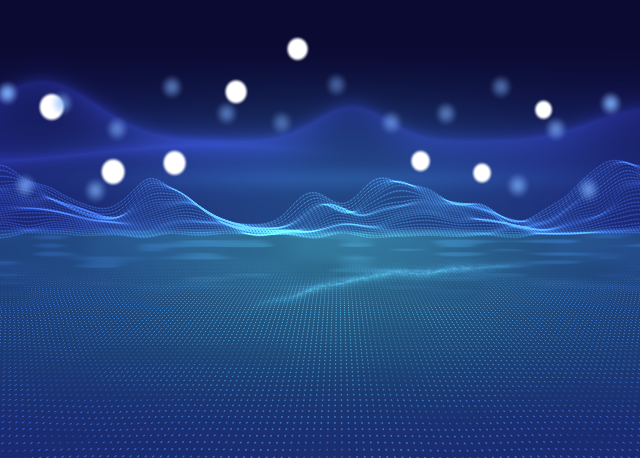
Give the GLSL for this background, as a Shadertoy shader.

```glsl
// A night-blue digital landscape: a perspective floor of dots, hills woven
// from fine strands, soft light waves in the sky and out-of-focus lights.
// Everything is laid out in canvas heights, x from 0 to 1.4, y from 0 to 1.

const float WIDTH = 1.4;
const float HORIZON = 0.495;
const float VANISH_Y = 0.72;
const float CENTRE_X = 0.74;
const vec2 DOT_GRID = vec2(0.023, 0.032);
const float DOT_RADIUS = 0.0021;
const int STRANDS = 28;
const vec3 SKY_TOP = vec3(0.04, 0.04, 0.20);
const vec3 SKY_SIDE = vec3(0.10, 0.13, 0.44);
const vec3 SKY_CENTRE = vec3(0.13, 0.27, 0.51);
const vec3 FLOOR_FAR = vec3(0.17, 0.41, 0.54);
const vec3 FLOOR_MID = vec3(0.11, 0.28, 0.46);
const vec3 FLOOR_NEAR = vec3(0.10, 0.18, 0.44);
const vec3 WAVE_BLUE = vec3(0.16, 0.20, 0.56);
const vec3 CYAN = vec3(0.38, 0.80, 0.86);
const vec3 BLUE = vec3(0.26, 0.48, 0.92);
const vec3 PALE_LIGHT = vec3(0.50, 0.70, 1.00);

float hash(vec2 p) {
    vec3 q = fract(vec3(p.xyx) * 0.1031);
    q += dot(q, q.yzx + 33.33);
    return fract((q.x + q.y) * q.z);
}

float noise(vec2 p) {
    vec2 i = floor(p), f = fract(p);
    f = f * f * (3.0 - 2.0 * f);
    return mix(mix(hash(i), hash(i + vec2(1, 0)), f.x),
               mix(hash(i + vec2(0, 1)), hash(i + vec2(1, 1)), f.x), f.y);
}

float bump(float x, float centre, float width) {
    float d = (x - centre) / width;
    return exp(-d * d);
}

// Height of the hills above the horizon
float ridge(float x) {
    return 0.12 * bump(x, 0.02, 0.17) + 0.105 * bump(x, 0.37, 0.09)
         + 0.07 * bump(x, 0.70, 0.055) + 0.10 * bump(x, 0.87, 0.10)
         + 0.05 * bump(x, 1.03, 0.09) + 0.17 * bump(x, 1.37, 0.125);
}

vec3 sky(vec2 p, float middle) {
    vec3 low = mix(SKY_SIDE, SKY_CENTRE, middle);
    vec3 col = mix(low, SKY_TOP, smoothstep(0.56, 0.92, p.y));
    float crest = 0.69 + 0.13 * bump(p.x, 0.09, 0.17)
                + 0.075 * bump(p.x, 0.77, 0.11) + 0.07 * bump(p.x, 1.42, 0.17);
    float d = p.y - crest;
    float veil = d > 0.0 ? exp(-d / 0.016) : exp(d / 0.06);
    col += WAVE_BLUE * veil * (0.25 + 0.25 * noise(p * vec2(4.0, 9.0)));
    float band = p.y - 0.665 - 0.018 * sin(p.x * 6.0 - 1.2);
    col += WAVE_BLUE * 0.35 * exp(-abs(band) / 0.018) * (1.0 - smoothstep(0.2, 0.9, p.x));
    return col + vec3(0.03, 0.07, 0.10) * bump(p.y, 0.61, 0.025) * middle;
}

vec3 ground(vec2 p, float middle, float px) {
    float far = smoothstep(0.12, HORIZON, p.y);
    vec3 col = mix(FLOOR_NEAR, FLOOR_MID, smoothstep(0.0, 0.3, p.y));
    col = mix(col, FLOOR_FAR, far * middle);
    col = mix(col, SKY_SIDE, 0.35 * (1.0 - middle));
    // Dots on a plane that recedes to the vanishing point
    float depth = VANISH_Y - p.y + 0.006 * (noise(p * vec2(5.0, 12.0)) - 0.5);
    vec2 cell = vec2((p.x - CENTRE_X) / depth, 1.0 / depth) / DOT_GRID;
    vec2 gap = DOT_GRID * vec2(depth, depth * depth);
    float radius = DOT_RADIUS * depth / VANISH_Y;
    float d = length((fract(cell) - 0.5) * gap);
    float dots = 1.0 - smoothstep(radius - 0.6 * px, radius + 0.6 * px, d);
    float coverage = min(3.14 * radius * radius / (gap.x * gap.y), 0.3);
    dots = mix(coverage, dots, smoothstep(1.0, 2.6, gap.y / px));
    float patches = smoothstep(0.2, 0.6, noise(p * vec2(7.0, 22.0)));
    vec3 ink = mix(BLUE, CYAN, middle * 0.8);
    col += ink * dots * mix(0.3, 0.62, patches) * (0.6 + 0.4 * far);
    // Crest that sweeps across the plain
    float crest = 0.43 - 0.13 * exp(-4.0 * (p.x - 0.5)) + 0.012 * (noise(p.xx * 14.0) - 0.5);
    float span = smoothstep(0.5, 0.72, p.x) * (1.0 - smoothstep(0.95, 1.22, p.x));
    float grain = 0.5 + 0.5 * noise(p * vec2(160.0, 260.0));
    col += CYAN * span * grain * 0.4 * exp(-abs(p.y - crest) / 0.007);
    // Flat ripples near the horizon
    float ripple = smoothstep(0.5, 0.9, noise(p * vec2(9.0, 110.0)));
    return col + ink * ripple * 0.16 * smoothstep(0.32, 0.48, p.y);
}

vec3 hills(vec2 p, float middle, float px) {
    float glow = 0.0, width = max(0.0011, 0.7 * px);
    for (int i = 0; i < STRANDS; i++) {
        float t = (float(i) + 0.5) / float(STRANDS);
        float h = ridge(p.x + 0.10 * (t - 0.8)) * t;
        float rough = noise(vec2(p.x * 16.0, t * 6.0)) - 0.5;
        float y = HORIZON + 0.02 * (t - 0.5) + h + rough * (0.012 + 0.22 * h);
        float line = 1.0 - smoothstep(0.0, 2.0 * width, abs(p.y - y));
        float beads = 0.65 + 0.35 * sin(p.x * 900.0 + t * 40.0);
        glow += line * beads * mix(0.2, 0.36, hash(vec2(i, 7)));
    }
    return mix(BLUE, CYAN, middle * 0.9) * min(glow, 0.85);
}

float disc(vec2 p, vec2 centre, float radius, float blur) {
    return 1.0 - smoothstep(radius - blur, radius + blur, length((p - centre) * vec2(1.0, 0.93)));
}

// Crisp lights ride one wave; two rows of blurred lights drift around it
vec3 lights(vec2 p, vec3 col) {
    for (int i = 0; i < 12; i++) {
        float n = float(i), r = hash(vec2(i, 3));
        vec2 soft = vec2(0.016 + 0.12 * n, 0.764 - 0.051 * cos(2.24 * (n - 4.6)));
        float edge = abs(n - 5.5) / 5.5;
        col = mix(col, PALE_LIGHT, disc(p, soft, 0.015, 0.014) * mix(0.4, 0.85, edge * r + 0.3 * edge));
        if (i < 9 && abs(n - 4.0) > 2.5) {
            vec2 low = vec2(0.055 + 0.154 * n, 0.589 + 0.02 * (r - 0.5));
            col = mix(col, PALE_LIGHT, disc(p, low, 0.015, 0.015) * 0.65);
        }
        if (i < 9 && i != 5) {
            vec2 crisp = vec2(0.113 + 0.1345 * n, 0.751 - 0.142 * cos(1.2 * (n - 1.4)));
            col = mix(col, vec3(1.0), disc(p, crisp, 0.026 - 0.001 * n, 0.005));
        }
    }
    return col;
}

void mainImage(out vec4 fragColor, in vec2 fragCoord) {
    vec2 p = fragCoord / iResolution.xy * vec2(WIDTH, 1.0);
    float px = 1.0 / iResolution.y;
    float middle = bump(p.x, CENTRE_X, 0.5);
    float above = smoothstep(HORIZON - 0.012, HORIZON + 0.012, p.y);
    vec3 col = mix(ground(p, middle, px), sky(p, middle), above);
    col += hills(p, middle, px);
    fragColor = vec4(lights(p, col), 1.0);
}
```
